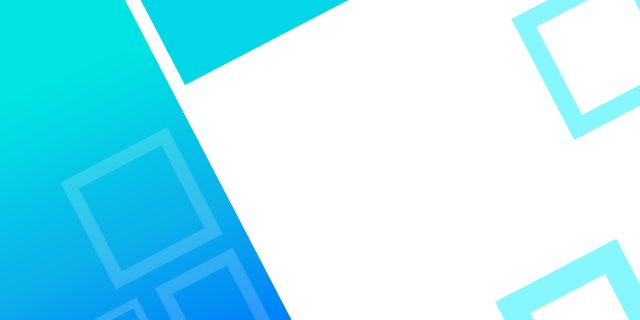
This background is drawn by a Shadertoy shader. Its source:

```glsl
// Tilted blue gradient panel, a cyan block and square outlines on white.

#define TILT 0.48
#define PANEL_EDGE vec2(0.3906, 1.0)
#define BLOCK_CORNER vec2(0.578, 0.734)
#define GRADIENT_DIR vec2(0.40, -0.92)
#define VEIL 0.17
#define TEAL vec3(0.0, 0.89, 0.89)
#define AZURE vec3(0.04, 0.69, 0.92)
#define BLUE vec3(0.0, 0.50, 0.98)
#define BLOCK_CYAN vec3(0.01, 0.845, 0.905)
#define PALE_CYAN vec3(0.53, 0.97, 1.0)

// Coordinates along the tilted axes
vec2 tilt(vec2 p) {
    float c = cos(TILT), s = sin(TILT);
    return vec2(c * p.x + s * p.y, c * p.y - s * p.x);
}

// Coverage of a signed distance, softened over one pixel
float fill(float dist) {
    return clamp(0.5 - dist * iResolution.y, 0.0, 1.0);
}

// Coverage of a tilted square outline, drawn inward from its outer edge
float squareFrame(vec2 p, vec2 center, float halfSide, float thickness) {
    vec2 q = abs(tilt(p - center));
    float dist = max(q.x, q.y) - halfSide;
    return fill(max(dist, -dist - thickness));
}

// Three-stop gradient running from the upper left to the lower right
vec3 panelColor(vec2 p) {
    float t = dot(p - vec2(0.0, 1.0), GRADIENT_DIR);
    vec3 color = mix(TEAL, AZURE, smoothstep(0.23, 0.93, t));
    return mix(color, BLUE, clamp((t - 0.86) / 0.42, 0.0, 1.0));
}

void mainImage(out vec4 fragColor, in vec2 fragCoord) {
    // Canvas height is one unit
    vec2 p = fragCoord / iResolution.y;
    vec3 color = vec3(1.0);

    // Pale outlines on the right
    float paleFrames = max(
        squareFrame(p, vec2(1.885, 0.850), 0.213, 0.058),
        squareFrame(p, vec2(1.835, -0.034), 0.2135, 0.082));
    color = mix(color, PALE_CYAN, paleFrames);

    // Cyan block at the top
    vec2 blockPos = tilt(p - BLOCK_CORNER);
    color = mix(color, BLOCK_CYAN, fill(-min(blockPos.x, blockPos.y)));

    // Gradient panel with translucent outlines
    float veilFrames = squareFrame(p, vec2(0.4425, 0.349), 0.188, 0.042);
    veilFrames = max(veilFrames, squareFrame(p, vec2(0.669, 0.041), 0.137, 0.041));
    veilFrames = max(veilFrames, squareFrame(p, vec2(0.396, -0.028), 0.073, 0.026));
    vec3 panel = mix(panelColor(p), vec3(1.0), VEIL * veilFrames);
    color = mix(color, panel, fill(tilt(p - PANEL_EDGE).x));

    fragColor = vec4(color, 1.0);
}
```
